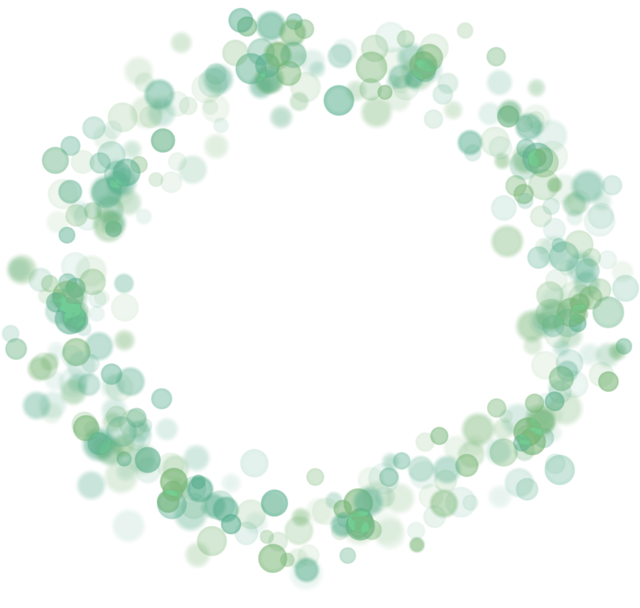
Reproduce this background procedurally as a Shadertoy shader.

```glsl
// Draws a loose wreath of translucent green bokeh discs on white.

const float TAU = 6.283185;
const int SCATTER_COUNT = 330;
const int DISCS_PER_KNOT = 7;
const int KNOT_COUNT = 10;

const vec3 PAPER = vec3(1.0);
const vec3 TEAL  = vec3(0.30, 0.66, 0.53);
const vec3 LEAF  = vec3(0.43, 0.69, 0.42);
const vec3 MINT  = vec3(0.46, 0.83, 0.60);

// Angles of the densest bunches, in turns around the wreath.
const float KNOT_TURNS[KNOT_COUNT] = float[KNOT_COUNT](
    0.10, 0.177, 0.275, 0.414, 0.50, 0.585, 0.65, 0.778, 0.911, 0.994);

// Four uniform random values from one index.
vec4 hash4(float n) {
    vec4 q = fract(n * vec4(0.1031, 0.1030, 0.0973, 0.1099));
    q += dot(q, q.wzxy + 33.33);
    return fract((q.xxyz + q.yzzw) * q.zywx);
}

// Centre line of the slightly uneven ring, in canvas heights.
float wreathRadius(float angle) {
    return 0.399 + 0.0174 * sin(angle)
         + 0.016 * cos(2.0 * angle) + 0.0096 * sin(2.0 * angle);
}

vec2 wreathPoint(float angle, float offset) {
    return (wreathRadius(angle) + offset) * vec2(cos(angle), sin(angle));
}

// Coverage of a disc with a soft edge and a slightly darker rim.
float discCoverage(float dist, float radius, float blur) {
    float fill = 1.0 - smoothstep(radius - blur, radius + blur, dist);
    float rim = smoothstep(0.65 * radius, radius, dist);
    return fill * (0.88 + 0.2 * rim);
}

// Paints one disc over rgb; the fourth channel sums up the ink.
vec4 paintDisc(vec4 canvas, vec2 p, vec2 centre, float radius,
               float opacity, vec4 rnd, float pixel) {
    float dist = length(p - centre);
    float blur = pixel + 0.006 * smoothstep(0.45, 0.9, rnd.x);
    if (dist > radius + blur) return canvas;
    float ink = opacity * discCoverage(dist, radius, blur);
    vec3 tint = mix(TEAL, LEAF, smoothstep(0.4, 0.7, rnd.y));
    return vec4(mix(canvas.rgb, tint, ink), canvas.a + ink);
}

// Discs spread all round, thinning out at the top and bottom.
vec4 paintScatter(vec4 canvas, vec2 p, float pixel) {
    for (int i = 0; i < SCATTER_COUNT; i++) {
        float n = float(i);
        vec4 place = hash4(n + 1.0);
        vec4 look = hash4(n + 701.0);
        float turn = TAU * fract(n * 0.618034 + 0.06 * place.x);
        float angle = turn - 0.12 * sin(2.0 * turn);
        float offset = 0.115 * (place.y + place.z - 1.0);
        float radius = mix(0.011, 0.026, place.w);
        float opacity = mix(0.12, 0.62, look.z * look.z);
        canvas = paintDisc(canvas, p, wreathPoint(angle, offset),
                           radius, opacity, look, pixel);
    }
    return canvas;
}

// Tight bunches of stronger discs.
vec4 paintKnots(vec4 canvas, vec2 p, float pixel) {
    for (int k = 0; k < KNOT_COUNT; k++) {
        for (int i = 0; i < DISCS_PER_KNOT; i++) {
            float n = float(k * DISCS_PER_KNOT + i);
            vec4 place = hash4(n + 1501.0);
            vec4 look = hash4(n + 1901.0);
            float angle = TAU * KNOT_TURNS[k] + 0.16 * (place.x - 0.5);
            float offset = 0.06 * (place.y - 0.5);
            float radius = mix(0.014, 0.026, place.z);
            float opacity = mix(0.2, 0.65, look.z);
            canvas = paintDisc(canvas, p, wreathPoint(angle, offset),
                               radius, opacity, look, pixel);
        }
    }
    return canvas;
}

void mainImage(out vec4 fragColor, in vec2 fragCoord) {
    vec2 p = (fragCoord - 0.5 * iResolution.xy) / iResolution.y;
    float pixel = 1.0 / iResolution.y;

    vec4 canvas = vec4(PAPER, 0.0);
    canvas = paintScatter(canvas, p, pixel);
    canvas = paintKnots(canvas, p, pixel);

    // Heavy overlaps glow mint.
    float glow = 0.8 * smoothstep(1.5, 2.2, canvas.a);
    fragColor = vec4(mix(canvas.rgb, MINT, glow), 1.0);
}
```
